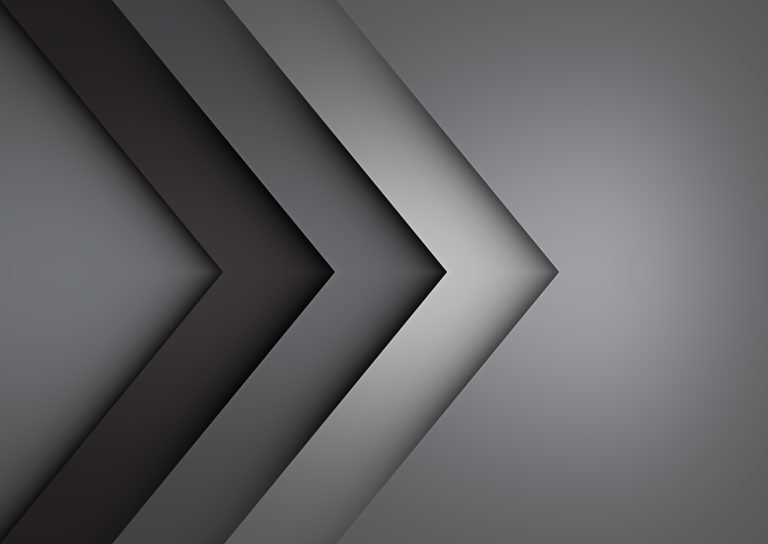
Reproduce this background procedurally as a Shadertoy shader.

```glsl
// Layered metallic grey chevrons pointing right, with soft shadows and glows.

// Lengths are in canvas heights; y = 0 is the horizontal centre line.
const int PANELS = 5;
const float FIRST_TIP = 0.410;
const float TIP_STEP = 0.206;
const float SLOPE = 0.82;
const float SHADOW_WIDTH = 0.034;
const float RIM_WIDTH = 0.0025;

// Per panel, from left to right.
const vec3 BASE[PANELS] = vec3[](
    vec3(0.235, 0.235, 0.240), vec3(0.125, 0.112, 0.116), vec3(0.250, 0.250, 0.255),
    vec3(0.325, 0.325, 0.330), vec3(0.325, 0.332, 0.335));
const vec3 GLOW[PANELS] = vec3[](
    vec3(0.445, 0.447, 0.460), vec3(0.230, 0.215, 0.225), vec3(0.415, 0.415, 0.430),
    vec3(0.740, 0.745, 0.750), vec3(0.620, 0.625, 0.645));
const float GLOW_X[PANELS] = float[](0.15, 0.44, 0.63, 0.80, 1.085);
const vec2 GLOW_RADIUS[PANELS] = vec2[](
    vec2(0.80, 0.42), vec2(0.45, 0.36), vec2(0.45, 0.36),
    vec2(0.45, 0.36), vec2(0.29, 0.38));
const float SHADOW[PANELS] = float[](0.85, 0.92, 0.92, 0.65, 0.0);
const float RIM[PANELS] = float[](0.0, 0.05, 0.22, 0.16, 0.10);

// Signed distance to the chevron edge of a panel, negative on its left.
float chevron(vec2 p, int panel) {
    float tip = FIRST_TIP + TIP_STEP * float(panel);
    return (p.x + SLOPE * abs(p.y) - tip) / sqrt(1.0 + SLOPE * SLOPE);
}

// Elliptical glow over the base tone of a panel.
vec3 metal(vec2 p, int panel) {
    vec2 q = (p - vec2(GLOW_X[panel], 0.0)) / GLOW_RADIUS[panel];
    if (panel == PANELS - 1 && q.x < 0.0) q.x *= 0.6;
    return mix(BASE[panel], GLOW[panel], exp(-dot(q, q)));
}

void mainImage(out vec4 fragColor, in vec2 fragCoord) {
    vec2 p = fragCoord / iResolution.y - vec2(0.0, 0.5);
    float aa = 0.7 / iResolution.y;
    float endFade = 1.0 - 0.65 * smoothstep(0.2, 0.5, abs(p.y));

    // Stack the panels from the right background to the left front.
    vec3 color = vec3(0.0);
    for (int i = PANELS - 1; i >= 0; i--) {
        vec3 tone = metal(p, i);

        // Shadow cast by the next edge on the right.
        float edge = chevron(p, i);
        float fade = i == 0 ? 1.0 : endFade;
        tone *= 1.0 - SHADOW[i] * fade * exp(-abs(edge) / SHADOW_WIDTH);

        // Bright rim along the left edge.
        float rimDistance = abs(chevron(p, i - 1)) / RIM_WIDTH;
        tone *= 1.0 + RIM[i] * endFade * exp(-rimDistance);

        float cover = i == PANELS - 1 ? 1.0 : 1.0 - smoothstep(-aa, aa, edge);
        color = mix(color, tone, cover);
    }
    fragColor = vec4(color, 1.0);
}
```
